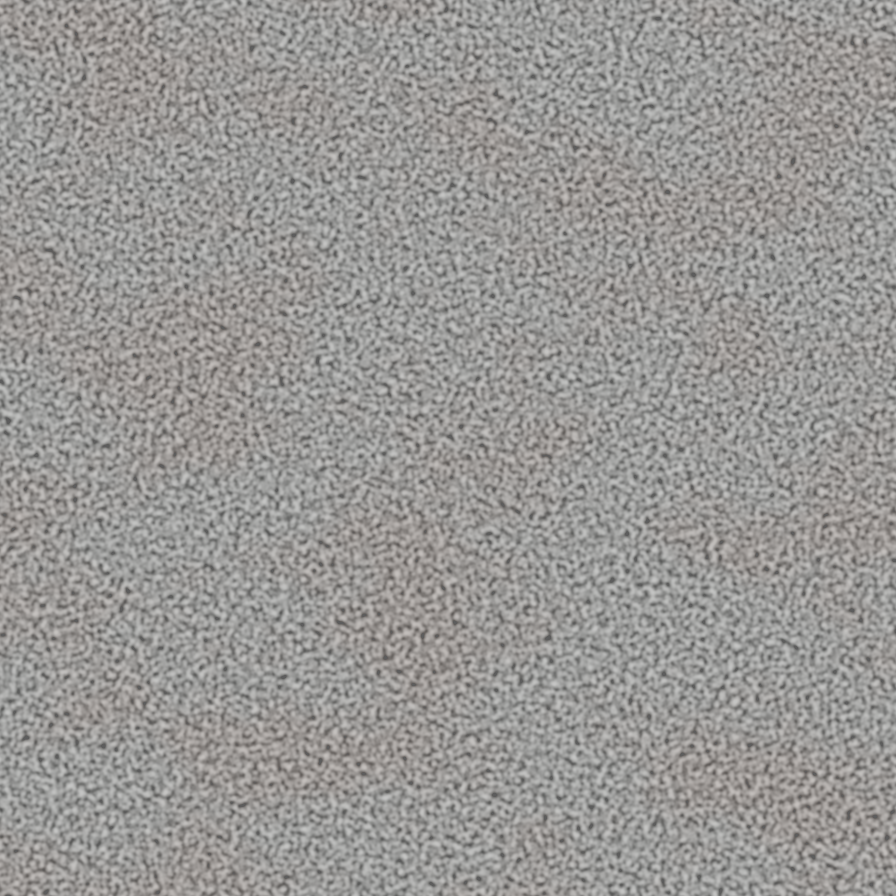
Reproduce this texture procedurally as a WebGL 1 fragment shader.

```glsl
precision highp float;
// Fine grey mottled grain, like worn felt or stone, with faint warm patches.

uniform vec2 u_resolution;

// Sine-free hash giving two values in 0..1.
vec2 hash2(vec2 cell) {
  vec3 q = fract(cell.xyx * vec3(0.1031, 0.1030, 0.0973));
  q += dot(q, q.yzx + 33.33);
  return fract((q.xx + q.yz) * q.zy);
}

// Slope of a random direction at a lattice corner.
float corner(vec2 cell, vec2 offset) {
  float angle = 6.2832 * hash2(cell).x;
  return dot(vec2(cos(angle), sin(angle)), offset);
}

// Gradient noise, roughly -0.7 to 0.7.
float gradientNoise(vec2 p) {
  vec2 i = floor(p);
  vec2 f = p - i;
  vec2 w = f * f * f * (f * (f * 6.0 - 15.0) + 10.0);
  float low = mix(corner(i, f), corner(i + vec2(1.0, 0.0), f - vec2(1.0, 0.0)), w.x);
  float high = mix(corner(i + vec2(0.0, 1.0), f - vec2(0.0, 1.0)),
                   corner(i + 1.0, f - 1.0), w.x);
  return mix(low, high, w.y);
}

vec2 rotate(vec2 p, float angle) {
  float c = cos(angle);
  float s = sin(angle);
  return vec2(c * p.x - s * p.y, s * p.x + c * p.y);
}

// Two turned layers of similar scale hide the lattice and form wormy blobs.
float grain(vec2 p) {
  return gradientNoise(rotate(p, 0.45) * 142.0 + 200.0)
       + gradientNoise(rotate(p, 1.27) * 154.0 + 417.0);
}

// Broad clouds, a little wider than tall.
float clouds(vec2 p) {
  float sum = 0.0;
  float amplitude = 1.0;
  p *= vec2(4.0, 6.0);
  for (int octave = 0; octave < 4; octave++) {
    sum += amplitude * gradientNoise(p + 31.7);
    p = rotate(p, 0.3) * 2.1 + 13.1;
    amplitude *= 0.6;
  }
  return sum;
}

void main() {
  vec2 p = gl_FragCoord.xy / min(u_resolution.x, u_resolution.y);

  // Grain brightness, flattened a little towards the light end.
  float g = grain(p);
  float light = 0.605 + 0.25 * g - 0.09 * g * g;

  // Warm, slightly darker patches over a neutral base.
  float warmth = smoothstep(-0.35, 0.55, clouds(p));
  vec3 neutral = vec3(0.004, 0.006, 0.001);
  vec3 warm = vec3(0.002, -0.016, -0.028);
  vec3 color = vec3(light) + mix(neutral, warm, warmth);

  gl_FragColor = vec4(clamp(color, 0.36, 0.77), 1.0);
}
```
